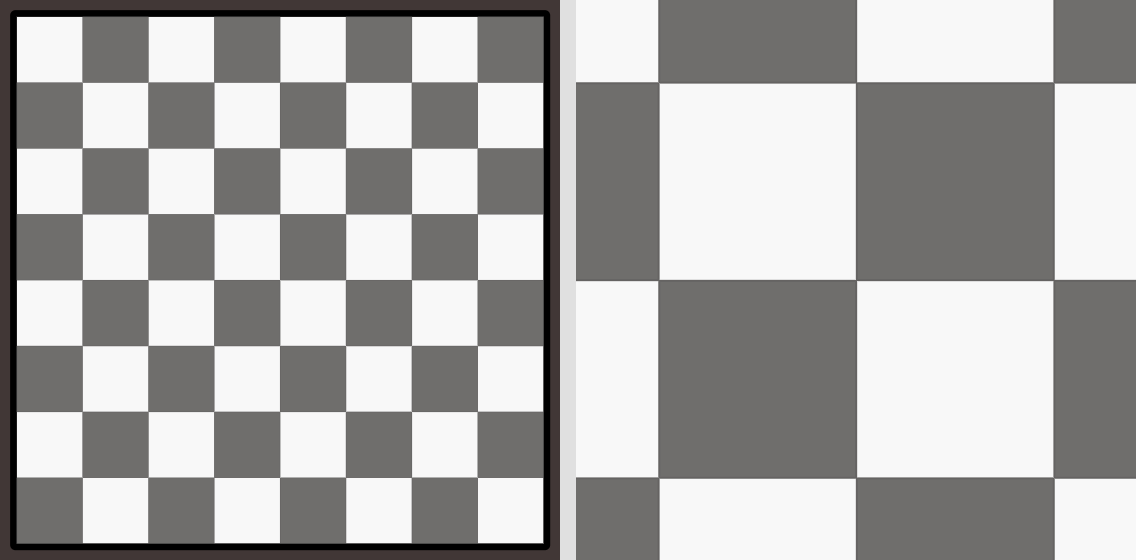
Left, the full canvas; right, a detail of the centre.
Reproduce this pattern procedurally as a Shadertoy shader.

```glsl
// Draws an eight by eight checkerboard in a rounded black frame on a dark brown ground.

const float CELLS         = 8.0;
const vec2  BOARD_CENTER  = vec2(0.5003, 0.4997);
const float BOARD_HALF    = 0.4704;
const float FRAME_HALF    = 0.4822;
const float FRAME_RADIUS  = 0.0095;
const float DARK_GROWTH   = 0.0004;  // dark cells spread slightly over light ones
const float OUTLINE_WIDTH = 0.0012;

const vec3 GROUND_COLOR  = vec3(0.255, 0.216, 0.212);
const vec3 FRAME_COLOR   = vec3(0.0);
const vec3 LIGHT_COLOR   = vec3(0.973);
const vec3 DARK_COLOR    = vec3(0.437, 0.431, 0.425);
const vec3 OUTLINE_COLOR = vec3(0.395, 0.390, 0.385);

float roundedSquare(vec2 p, float halfSize, float radius) {
    vec2 q = abs(p) - halfSize + radius;
    return length(max(q, 0.0)) + min(max(q.x, q.y), 0.0) - radius;
}

// Signed distance to the cell borders, negative inside dark cells.
float checkerDistance(vec2 p) {
    float cellSize = 2.0 * BOARD_HALF / CELLS;
    vec2 grid = (p + BOARD_HALF) / cellSize;
    vec2 cell = floor(grid);
    vec2 toEdge = (0.5 - abs(fract(grid) - 0.5)) * cellSize;
    float side = mod(cell.x + cell.y, 2.0) < 0.5 ? -1.0 : 1.0;
    return side * min(toEdge.x, toEdge.y);
}

// Antialiased coverage of the inside of a shape.
float coverage(float d, float pixel) {
    return clamp(0.5 - d / pixel, 0.0, 1.0);
}

void mainImage(out vec4 fragColor, in vec2 fragCoord) {
    float pixel = 1.0 / min(iResolution.x, iResolution.y);
    vec2 uv = (fragCoord - 0.5 * iResolution.xy) * pixel + 0.5;
    vec2 p = uv - BOARD_CENTER;

    // Cells with a faint outline on the dark ones
    float d = checkerDistance(p) - DARK_GROWTH;
    vec3 darkCell = mix(OUTLINE_COLOR, DARK_COLOR, coverage(d + OUTLINE_WIDTH, pixel));
    vec3 board = mix(LIGHT_COLOR, darkCell, coverage(d, pixel));

    // Ground, frame and board
    vec3 color = GROUND_COLOR;
    color = mix(color, FRAME_COLOR, coverage(roundedSquare(p, FRAME_HALF, FRAME_RADIUS), pixel));
    color = mix(color, board, coverage(roundedSquare(p, BOARD_HALF, 0.0), pixel));

    fragColor = vec4(color, 1.0);
}
```
